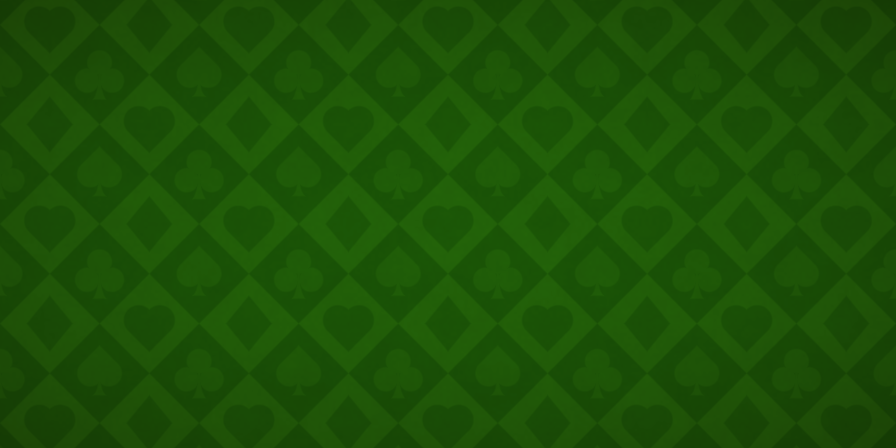
Write a WebGL 2 fragment shader that draws this pattern.

```glsl
#version 300 es
precision highp float;
// Green card-table cloth: a diamond checker holding the four card suits, with a soft vignette.

#define COLUMNS 9.0
#define LIGHT_GREEN vec3(0.134, 0.382, 0.034)
#define DARK_GREEN vec3(0.101, 0.328, 0.024)
#define VIGNETTE vec3(0.09, 0.15, 0.15)
#define SUIT_ON_LIGHT 0.85
#define SUIT_ON_DARK 0.70
#define WEAR 0.05
#define GRAIN 0.025
#define SOFTNESS 0.012

uniform vec2 u_resolution;
out vec4 outColor;

float hash(vec2 p) {
  vec3 q = fract(vec3(p.xyx) * 0.1031);
  q += dot(q, q.yzx + 33.33);
  return fract((q.x + q.y) * q.z);
}

float valueNoise(vec2 p) {
  vec2 i = floor(p), f = fract(p);
  f = f * f * (3.0 - 2.0 * f);
  return mix(mix(hash(i), hash(i + vec2(1, 0)), f.x),
             mix(hash(i + vec2(0, 1)), hash(i + vec2(1, 1)), f.x), f.y);
}

// Suit distances, in units of one cell
float heart(vec2 p, float size) {
  p = vec2(abs(p.x), p.y) / size;
  if (p.x + p.y > 1.0) return (length(p - vec2(0.25, 0.75)) - 0.35355) * size;
  vec2 toNotch = p - vec2(0.0, 1.0);
  vec2 toSide = p - 0.5 * max(p.x + p.y, 0.0);
  float d = sqrt(min(dot(toNotch, toNotch), dot(toSide, toSide)));
  return d * sign(p.x - p.y) * size;
}

float rhombus(vec2 p, vec2 halfSize) {
  vec2 n = 1.0 / halfSize;
  return (dot(abs(p), n) - 1.0) / length(n);
}

float stem(vec2 p, float top, float bottom) {
  float t = clamp((top - p.y) / (top - bottom), 0.0, 1.0);
  float flare = abs(p.x) - (0.016 + 0.05 * t * t * t * t);
  return max(flare, max(p.y - top, bottom - p.y));
}

float spade(vec2 p) {
  float leaf = heart(vec2(p.x, 0.28 - p.y), 0.373);
  return min(leaf, stem(p, -0.03, -0.22));
}

float club(vec2 p) {
  float topLobe = length(p - vec2(0.0, 0.12)) - 0.125;
  float sideLobe = length(vec2(abs(p.x), p.y) - vec2(0.125, -0.06)) - 0.122;
  return min(min(topLobe, sideLobe), stem(p, 0.05, -0.25));
}

float coverage(float d, float blur) {
  return 1.0 - smoothstep(-blur, blur, d);
}

bool isOdd(vec2 cell) {
  return mod(cell.x + cell.y, 2.0) > 0.5;
}

void main() {
  vec2 centered = gl_FragCoord.xy - 0.5 * u_resolution;
  vec2 p = centered / u_resolution.x * COLUMNS;
  float blur = max(SOFTNESS, 0.75 * COLUMNS / u_resolution.x);

  // Light tiles sit on whole coordinates, dark tiles halfway between
  vec2 lightCell = floor(p + 0.5), darkCell = floor(p);
  vec2 lightPos = p - lightCell, darkPos = p - darkCell - 0.5;
  float tile = coverage(rhombus(lightPos, vec2(0.5)), blur);

  // Suits alternate in both directions
  float redSuit = isOdd(lightCell) ? rhombus(lightPos, vec2(0.23, 0.28))
                                   : heart(lightPos + vec2(0.0, 0.285), 0.425);
  float blackSuit = isOdd(darkCell) ? club(darkPos) : spade(darkPos);
  float onLight = 1.0 - SUIT_ON_LIGHT * coverage(redSuit, blur);
  float onDark = SUIT_ON_DARK * coverage(blackSuit, blur);
  vec3 color = mix(DARK_GREEN, LIGHT_GREEN, mix(onDark, onLight, tile));

  // Cloudy wear and fine cloth grain
  float clouds = 0.6 * valueNoise(p * 3.0 + 40.0) + 0.4 * valueNoise(p * 9.0 + 90.0);
  float grain = valueNoise(p * 28.0 + 300.0);
  color *= 1.0 + WEAR * (clouds - 0.5) + GRAIN * (grain - 0.5);

  // Darkening toward the corners
  vec2 edge = centered / (0.5 * u_resolution);
  color *= 1.0 - VIGNETTE * dot(edge, edge);
  outColor = vec4(color, 1.0);
}
```
